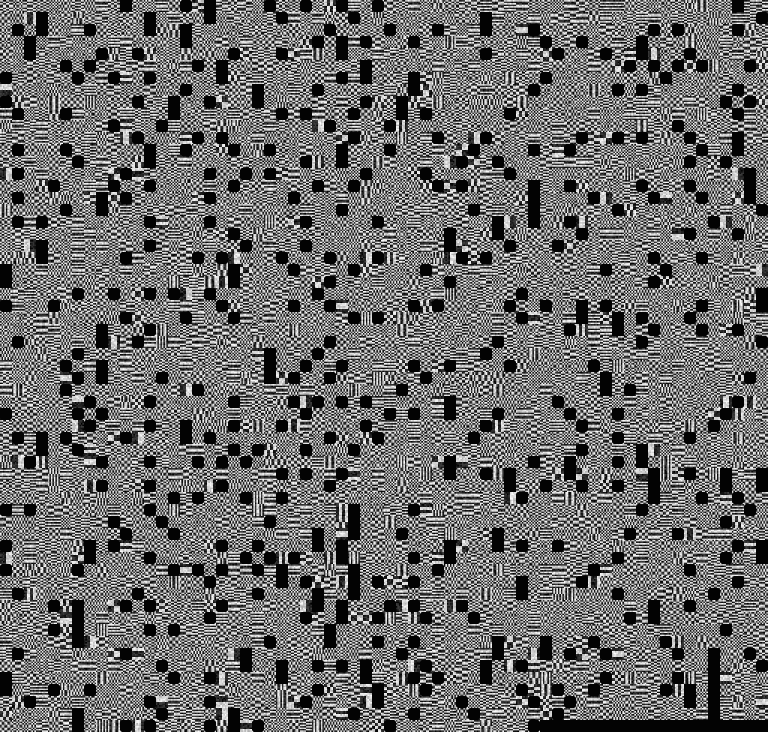
This texture is drawn by a Shadertoy shader. Its source:

```glsl
// Mosaic of tiny black and white Walsh patterns, strewn with solid black tiles.

float hash(vec2 p, float seed) {
    vec3 q = fract(vec3(p.xyx) * vec3(0.1031, 0.1030, 0.0973) + seed * 0.137);
    q += dot(q, q.yzx + 33.33);
    return fract((q.x + q.y) * q.z);
}

// Solid tiles stack upwards but never sit side by side.
bool isSolid(vec2 tile) {
    return hash(tile, 1.0) < 0.17 && hash(tile - vec2(1, 0), 1.0) >= 0.17;
}

// Sign of a two-dimensional Walsh function on an 8 by 8 tile.
bool walsh(ivec2 cell, ivec2 order) {
    int bits = (cell.x & order.x) ^ (cell.y & order.y);
    return ((bits ^ (bits >> 1) ^ (bits >> 2)) & 1) == 1;
}

float mosaic(vec2 p) {
    vec2 tile = floor(p);
    vec2 local = fract(p);

    // Empty strip at the end of the bottom row
    if (tile.y < 0.5 && tile.x > 44.5) return 0.01;

    // Solid tiles, with cut corners where they stand alone
    if (isSolid(tile)) {
        bool stacked = isSolid(tile + vec2(0, 1)) || isSolid(tile - vec2(0, 1));
        vec2 fromCentre = abs(local - 0.5);
        if (stacked || fromCentre.x + fromCentre.y < 0.86) return 0.01;
    }

    // Fine patterns mostly alternate from row to row
    ivec2 order = ivec2(8.0 * vec2(hash(tile, 2.0), hash(tile, 3.0)));
    if (hash(tile, 4.0) < 0.82) order.y |= 1;
    else order.x |= 1;

    // Coarse patterns gather beside solid tiles
    bool beside = isSolid(tile + vec2(1, 0)) || isSolid(tile - vec2(1, 0));
    if (beside && hash(tile, 5.0) < 0.2) {
        order &= ivec2(6);
        if ((order.x | order.y) == 0) order.x = 4;
    }

    // Slightly uneven dark and light greys
    vec2 cell = floor(local * 8.0);
    bool light = walsh(ivec2(cell), order) != (hash(tile, 6.0) < 0.5);
    float grain = hash(tile * 8.0 + cell, 7.0);
    return light ? 0.68 + 0.3 * grain : 0.26 * pow(grain, 0.8);
}

void mainImage(out vec4 fragColor, in vec2 fragCoord) {
    // Average of nine samples smooths the cell edges
    float grey = 0.0;
    for (int i = 0; i < 9; i++) {
        vec2 offset = (vec2(i % 3, i / 3) - 1.0) / 3.0;
        grey += mosaic((fragCoord + offset) / iResolution.y * 61.0);
    }
    fragColor = vec4(vec3(grey / 9.0), 1.0);
}
```
